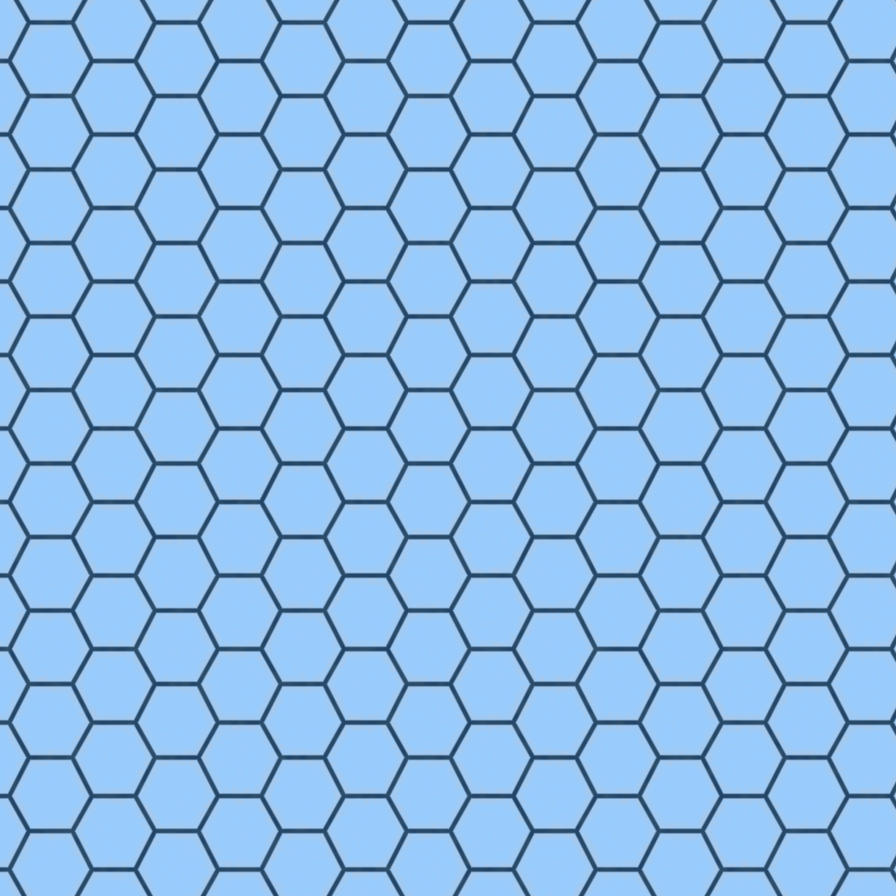
Reproduce this pattern procedurally as a WebGL 2 fragment shader.

```glsl
#version 300 es
precision highp float;
// Draws a honeycomb of thin dark navy lines on pale blue, with a faint grey mottled halo.
uniform vec2 u_resolution;
out vec4 fragColor;

// Integer hash of a lattice point, 0..1
float hash(vec2 cell) {
  uvec2 q = uvec2(ivec2(cell) + 4096) * uvec2(1597u, 3571u);
  uint n = (q.x ^ (q.y << 7u)) * 7919u;
  n = (n ^ (n >> 15u)) * 48271u;
  n = (n ^ (n >> 13u)) * 69621u;
  return float((n ^ (n >> 16u)) & 65535u) / 65535.0;
}

float valueNoise(vec2 p) {
  vec2 i = floor(p), f = fract(p);
  f = f * f * (3.0 - 2.0 * f);
  return mix(mix(hash(i), hash(i + vec2(1, 0)), f.x),
             mix(hash(i + vec2(0, 1)), hash(i + vec2(1, 1)), f.x), f.y);
}

float segment(vec2 p, vec2 a, vec2 b) {
  vec2 ab = b - a;
  return length(p - a - ab * clamp(dot(p - a, ab) / dot(ab, ab), 0.0, 1.0));
}

// Distance to the comb lines; one unit is the height of a hexagon
float combDistance(vec2 p) {
  float x = abs(mod(p.x + 0.857, 1.714) - 0.857);  // mirror about column centres
  vec2 q = vec2(x, fract(p.y));
  vec2 corner = vec2(0.295, 0.0), tip = vec2(0.563, 0.476);
  float d = segment(q, vec2(0), corner);
  d = min(d, segment(q, vec2(0, 1), corner + vec2(0, 1)));
  d = min(d, segment(q, corner, tip));
  d = min(d, segment(q, tip, corner + vec2(0, 1)));
  return min(d, segment(q, tip, vec2(0.857, tip.y)));
}

void main() {
  vec2 uv = gl_FragCoord.xy / u_resolution.y;
  float rows = 12.19;
  float d = combDistance(uv * rows - vec2(0.69, 0.884));

  // Flat blue with soft mottling, stronger close to the lines
  float grain = valueNoise(uv * 210.0);
  float halo = 1.0 - smoothstep(0.045, 0.16, d);
  float grey = halo * (0.45 + 0.8 * grain) + 0.3 * grain * grain;
  vec3 color = mix(vec3(0.595, 0.80, 0.995), vec3(0.64, 0.79, 0.94), grey);

  // Soft-edged line with slightly uneven ink
  float blur = max(0.017, 0.7 * rows / u_resolution.y);
  float line = 1.0 - smoothstep(0.031 - blur, 0.031 + blur, d);
  vec3 ink = mix(vec3(0.12, 0.26, 0.40), vec3(0.18, 0.31, 0.42), valueNoise(uv * 130.0 + 40.0));
  color = mix(color, ink, line);

  fragColor = vec4(color, 1.0);
}
```
